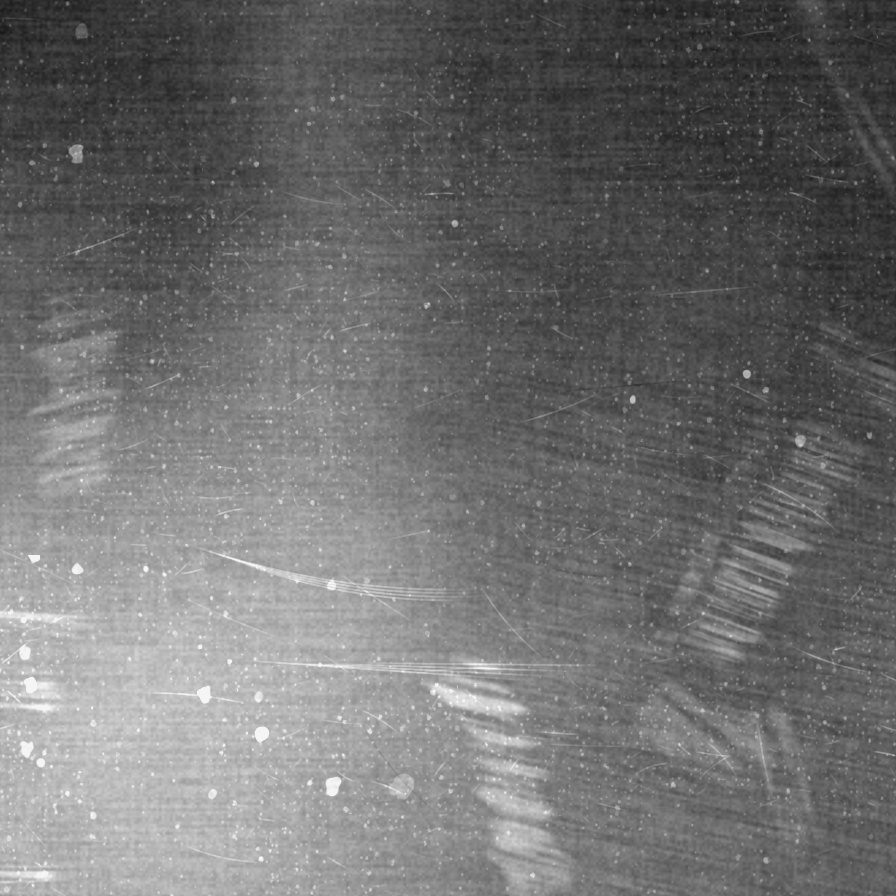
This texture is drawn by a Shadertoy shader. Its source:

```glsl
float hash(vec2 p) {
    vec3 q = fract(p.xyx * vec3(0.1031, 0.1030, 0.0973));
    q += dot(q, q.yzx + 33.33);
    return fract((q.x + q.y) * q.z);
}

float noise(vec2 p) {
    vec2 i = floor(p), f = fract(p);
    f = f * f * (3.0 - 2.0 * f);
    return mix(mix(hash(i), hash(i + vec2(1, 0)), f.x),
               mix(hash(i + vec2(0, 1)), hash(i + vec2(1, 1)), f.x), f.y);
}

float fbm(vec2 p) {
    float sum = 0.0, gain = 0.5;
    for (int i = 0; i < 5; i++) {
        sum += gain * noise(p);
        p = mat2(1.6, 1.2, -1.2, 1.6) * p + 7.3;
        gain *= 0.5;
    }
    return sum;
}

vec2 turn(vec2 p, float angle) {
    float c = cos(angle), s = sin(angle);
    return vec2(c * p.x + s * p.y, c * p.y - s * p.x);
}

// Scattered dust: one uneven dot in some cells of a grid
float specks(vec2 p, float cells, float chance, float radius, float px) {
    vec2 id = floor(p * cells), k = id + cells;
    vec2 centre = (id + 0.25 + 0.5 * vec2(hash(k + 3.1), hash(k + 8.7))) / cells;
    vec2 d = p - centre;
    float size = radius * mix(0.35, 1.0, hash(k + 5.9));
    float shape = length(d * vec2(1.0, 0.85)) + size * 0.7 * (noise(p * 1.3 / radius) - 0.5);
    float cover = smoothstep(size + px, size - px, shape);
    return cover * step(hash(k), chance) * mix(0.35, 1.0, hash(k + 1.7));
}

// Scattered hairline scratches, slightly bent and broken along their length
float scratches(vec2 p, float cells, float chance, float spread, float px) {
    float sum = 0.0;
    for (int j = -1; j <= 1; j++)
    for (int i = -1; i <= 1; i++) {
        vec2 id = floor(p * cells) + vec2(i, j), k = id + cells * 3.0;
        vec2 centre = (id + vec2(hash(k + 2.3), hash(k + 6.1))) / cells;
        float angle = (hash(k + 4.4) - 0.5) * spread - 0.08;
        vec2 q = turn(p - centre, angle);
        float halfLen = mix(0.15, 0.6, hash(k + 9.2)) / cells;
        q.y += (hash(k + 7.7) - 0.5) * cells * 0.5 * q.x * q.x;
        float line = smoothstep(0.0005 + px, 0.0003, abs(q.y));
        float ends = smoothstep(halfLen, halfLen * 0.5, abs(q.x));
        float wear = 0.3 + 0.7 * noise(vec2(q.x * 90.0, hash(k) * 50.0));
        sum += line * ends * wear * step(hash(k), chance) * mix(0.3, 1.0, hash(k + 1.2));
    }
    return sum;
}

// Worn strip from a to b, filled with fine parallel strokes
float scuff(vec2 p, vec2 a, vec2 b, float width, float angle, float fineness) {
    vec2 axis = b - a, d = p - a;
    float along = dot(d, axis) / dot(axis, axis);
    vec2 q = turn(p, angle);
    float across = abs(dot(d, normalize(vec2(-axis.y, axis.x))));
    across += width * 0.6 * (noise(q * vec2(5.0, fineness * 0.6)) - 0.5);
    float mask = smoothstep(width, width * 0.55, across);
    mask *= smoothstep(0.0, 0.12, along) * smoothstep(1.0, 0.7, along);
    float strokes = noise(q * vec2(9.0, fineness)) * 0.7 + noise(q * vec2(22.0, fineness * 1.7)) * 0.4;
    return mask * smoothstep(0.2, 0.85, strokes) * (0.5 + fbm(p * 14.0));
}

// Long curved scratch between two x positions
float arc(vec2 p, float x0, float x1, float y, float px) {
    float fade = smoothstep(x0, x0 + 0.08, p.x) * smoothstep(x1, x1 - 0.12, p.x);
    return fade * smoothstep(0.0007 + px, 0.0003, abs(p.y - y)) * (0.4 + 0.6 * noise(p * 45.0));
}

void mainImage(out vec4 fragColor, in vec2 fragCoord) {
    vec2 p = fragCoord / iResolution.xy;
    float px = 1.0 / iResolution.y;
    float low = smoothstep(0.95, 0.15, p.y), left = smoothstep(0.95, 0.15, p.x);
    float cloud = fbm(p * 4.0 + 2.0);

    // Broad light falling on the plate
    float light = 0.21 + 0.17 * low + 0.26 * left * low;
    light += 0.13 * exp(-pow((p.x - 0.36) / 0.13, 2.0)) * smoothstep(0.1, 0.6, p.y);
    light += 0.12 * exp(-dot((p - vec2(0.17, 0.24)) * vec2(3.5, 4.5), (p - vec2(0.17, 0.24)) * vec2(3.5, 4.5)));
    light += (cloud - 0.48) * 0.16;

    // Brushed weave and fine grain
    vec2 slant = turn(p, -0.2);
    float rightSide = smoothstep(0.4, 0.65, p.x) * smoothstep(0.75, 0.5, p.y);
    float brushed = noise(p * vec2(14.0, 270.0)) - 0.5;
    float slanted = noise(slant * vec2(18.0, 240.0)) - 0.5;
    light += 0.07 * mix(brushed, slanted * 1.4, rightSide);
    light += 0.035 * (noise(p * vec2(230.0, 12.0)) - 0.5);
    light += 0.08 * (noise(p * 330.0) - 0.5) + 0.05 * (noise(p * 150.0) - 0.5);

    // Rubbed strips
    float rub = 0.24 * scuff(p, vec2(0.78, 0.25), vec2(0.95, 0.55), 0.046, -0.35, 210.0);
    rub += 0.12 * scuff(p, vec2(0.72, 0.24), vec2(0.88, 0.58), 0.016, -0.35, 180.0);
    rub += 0.17 * scuff(p, vec2(0.90, 0.63), vec2(1.08, 0.52), 0.03, -0.4, 190.0);
    float bend = 0.12 * (p.y - 0.15) * (p.y - 0.15) * 8.0;
    rub += 0.27 * scuff(p + vec2(bend, 0), vec2(0.52, 0.28), vec2(0.64, -0.06), 0.045, -0.25, 110.0);
    rub += 0.15 * scuff(p, vec2(0.72, 0.23), vec2(0.86, 0.13), 0.045, -0.7, 80.0);
    rub += 0.13 * scuff(p, vec2(0.85, 0.22), vec2(0.90, 0.03), 0.03, -1.3, 80.0);
    rub += 0.16 * scuff(p, vec2(0.87, 1.06), vec2(1.04, 0.75), 0.026, -1.05, 60.0);
    rub += 0.16 * scuff(p, vec2(0.08, 0.44), vec2(0.09, 0.70), 0.05, 0.25, 130.0);
    rub += 0.28 * scuff(p, vec2(-0.05, 0.225), vec2(0.08, 0.225), 0.025, -0.05, 150.0);
    rub += 0.2 * scuff(p, vec2(-0.05, 0.31), vec2(0.12, 0.30), 0.018, -0.08, 150.0);
    rub += 0.3 * scuff(p, vec2(-0.04, 0.02), vec2(0.08, 0.025), 0.012, 0.0, 160.0);
    light += rub;

    // Hairline scratches, pale and dark
    float patches = smoothstep(0.4, 0.65, fbm(p * 6.0 + 9.0));
    float marks = 0.24 * scratches(p, 9.0, 0.3, 1.0, px);
    marks += 0.20 * scratches(p, 20.0, 0.3, 1.6, px) * (0.3 + patches);
    marks += 0.17 * scratches(p + 0.37, 42.0, 0.35, 2.6, px) * patches;
    marks += 0.26 * scratches(p + 0.61, 7.0, 0.14, 6.0, px);
    for (int i = 0; i < 4; i++) {
        float n = float(i), x = p.x - 0.5;
        marks += 0.2 * arc(p, 0.19 + n * 0.02, 0.56, 0.342 - n * 0.004 + (0.6 + n * 0.06) * x * x, px);
        marks += 0.22 * arc(p, 0.26 + n * 0.04, 0.61 + n * 0.03, 0.247 + n * 0.004 - (0.07 - n * 0.02) * x, px);
    }
    light += marks;
    light -= 0.12 * scratches(p + 1.43, 6.0, 0.13, 6.0, px);

    // Dust, from fine powder to large flakes
    float powder = 0.14 + 0.4 * patches;
    light += 0.20 * specks(p, 150.0, powder * 0.6, 0.0016, px);
    light += 0.25 * specks(p + 0.13, 75.0, powder * 0.5, 0.0023, px);
    light += 0.28 * specks(p + 0.29, 32.0, 0.12, 0.0032, px);
    float flakeArea = smoothstep(0.45, 0.3, p.y) * smoothstep(0.65, 0.4, p.x);
    light += 0.42 * specks(p, 15.0, 0.04 + 0.24 * flakeArea, 0.008, px);
    light += 0.35 * specks(p + 0.47, 9.0, 0.2 * flakeArea, 0.012, px);

    fragColor = vec4(vec3(clamp(light, 0.08, 0.96)), 1.0);
}
```
